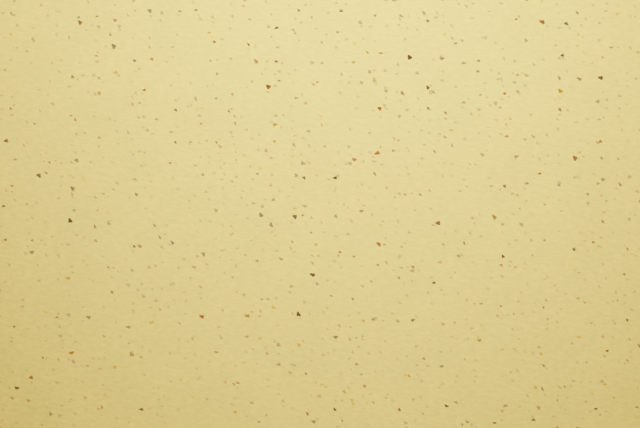
This texture is drawn by a Shadertoy shader. Its source:

```glsl
// Pale straw-coloured paper with soft vignette, fine fibre grain and scattered brown flecks.

const vec3 PAPER_LIGHT = vec3(0.922, 0.876, 0.670);
const vec3 PAPER_DARK  = vec3(0.790, 0.706, 0.435);
const vec3 FLECK_BROWN = vec3(0.46, 0.31, 0.13);
const vec3 FLECK_RUST  = vec3(0.64, 0.36, 0.12);
const vec3 FLECK_OCHRE = vec3(0.78, 0.61, 0.22);
const vec3 FLECK_OLIVE = vec3(0.55, 0.48, 0.30);
const int FLECK_LAYERS = 4;

vec2 hash2(vec2 p) {
    vec3 q = fract(vec3(p.xyx) * vec3(0.1031, 0.1030, 0.0973));
    q += dot(q, q.yzx + 33.33);
    return fract((q.xx + q.yz) * q.zy);
}

vec2 rotate(vec2 p, float angle) {
    float c = cos(angle), s = sin(angle);
    return vec2(c * p.x + s * p.y, c * p.y - s * p.x);
}

float cornerSlope(vec2 cell, vec2 offset) {
    float angle = 6.2832 * hash2(cell).x;
    return dot(vec2(cos(angle), sin(angle)), offset);
}

float gradientNoise(vec2 p) {
    vec2 i = floor(p), f = fract(p);
    vec2 u = f * f * f * (f * (f * 6.0 - 15.0) + 10.0);
    vec2 e = vec2(1.0, 0.0);
    float low  = mix(cornerSlope(i, f), cornerSlope(i + e.xy, f - e.xy), u.x);
    float high = mix(cornerSlope(i + e.yx, f - e.yx), cornerSlope(i + e.xx, f - e.xx), u.x);
    return mix(low, high, u.y);
}

// Darkening away from a bright spot near the top, right of the middle
float vignette(vec2 uv) {
    float side = uv.x - 0.56;
    return 0.06 + 0.55 * pow(1.0 - uv.y, 1.3) + 1.05 * side * side;
}

// Fine, slightly slanted fibres over soft blotches
float paperGrain(vec2 p) {
    vec2 q = rotate(p, -0.2);
    return 0.016 * gradientNoise(q * vec2(55.0, 120.0) + 40.0)
         + 0.010 * gradientNoise(q * vec2(120.0, 190.0) + 90.0)
         + 0.008 * gradientNoise(p * 9.0 + 15.0);
}

vec3 fleckColor(float pick) {
    vec3 color = mix(FLECK_BROWN, FLECK_RUST, smoothstep(0.25, 0.40, pick));
    color = mix(color, FLECK_OCHRE, smoothstep(0.50, 0.65, pick));
    return mix(color, FLECK_OLIVE, smoothstep(0.72, 0.80, pick));
}

// Signed distance to a lumpy ellipse
float fleckDistance(vec2 p, vec2 radii, float phase) {
    float lump = 1.0 + 0.2 * sin(3.0 * atan(p.y, p.x) + phase);
    return (length(p / radii) - lump) * radii.y;
}

// One jittered grid of flecks: colour in rgb, coverage in a
vec4 fleckLayer(vec2 p, float cells, float chance, float size, float seed, float blur) {
    vec2 g = p * cells + seed * vec2(7.31, 3.77);
    vec2 cell = floor(g);
    vec2 key = cell + seed * 57.0;
    vec2 place = hash2(key + 11.0);
    vec2 shape = hash2(key + 131.0);
    vec2 tint  = hash2(key + 251.0);
    vec2 fate  = hash2(key + 371.0);

    float clump = 1.0 + 0.9 * gradientNoise(cell / cells * 5.0 + seed);
    float present = step(fate.x, chance * clump);
    vec2 center = (cell + mix(vec2(0.18), vec2(0.82), place)) / cells;
    vec2 local = p + seed * vec2(7.31, 3.77) / cells - center;
    local = rotate(local, -0.45 + 1.5 * (shape.x - 0.5));

    float halfLength = size * mix(0.7, 1.35, shape.y * shape.y);
    vec2 radii = halfLength * vec2(1.0, mix(0.5, 0.85, fate.y));
    float d = fleckDistance(local, radii, 6.2832 * tint.y);
    float cover = 1.0 - smoothstep(-blur, blur, d);
    return vec4(fleckColor(tint.x), cover * present * mix(0.45, 1.0, tint.y));
}

void mainImage(out vec4 fragColor, in vec2 fragCoord) {
    vec2 uv = fragCoord / iResolution.xy;
    vec2 p = fragCoord / iResolution.y;
    float blur = 0.0008 + 0.6 / iResolution.y;

    float shade = vignette(uv);
    vec3 color = mix(PAPER_LIGHT, PAPER_DARK, clamp(shade, 0.0, 1.0));
    color += paperGrain(p) * mix(0.7, 1.3, shade);

    // Many faint small flecks first, then fewer and stronger ones
    for (int i = 0; i < FLECK_LAYERS; i++) {
        float level = float(i) / float(FLECK_LAYERS - 1);
        float cells = mix(37.0, 13.0, level);
        float size = mix(0.0032, 0.0041, level);
        float strength = mix(0.22, 0.95, level * level);
        vec4 fleck = fleckLayer(p, cells, 0.38, size, float(i) + 1.0, blur);
        color = mix(color, fleck.rgb, fleck.a * strength);
    }
    fragColor = vec4(color, 1.0);
}
```
